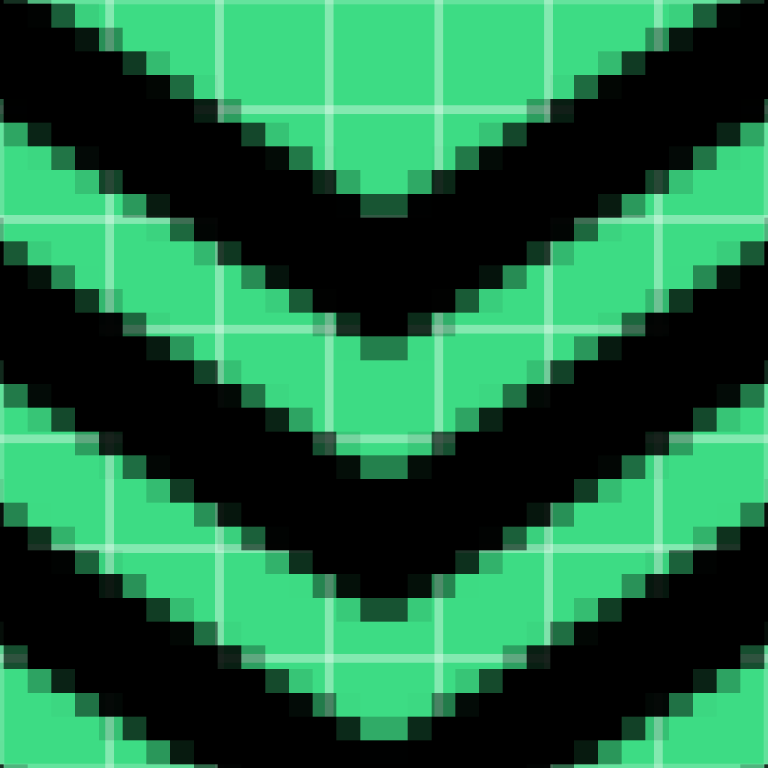
Reproduce this pattern procedurally as a three.js fragment shader.

```glsl
// Blocky black chevrons stacked over a green field with a pale seven by seven grid.
varying vec2 vUv;

// Black coverage of one square block, averaged over thin columns; p in block units from the centre.
float chevronBlock(vec2 p) {
  vec2 block = floor(p) + 0.5;
  float coverage = 0.0;
  for (int i = 0; i < 8; i++) {
    float x = block.x + (float(i) + 0.5) / 8.0 - 0.5;
    float depth = 7.31 + 0.612 * abs(x) - block.y;  // below the top chevron's upper edge
    float local = mod(depth + 2.0, 11.2) - 2.0;
    float band = clamp(min(local, 6.04 - local) + 0.5, 0.0, 1.0);
    coverage += band * step(-2.0, depth);           // nothing above the top chevron
  }
  return coverage / 8.0;
}

// Opacity of the grid lines across one axis, fainter along the canvas border.
float gridLine(float t, float pixel) {
  float nearest = floor(t * 7.0 + 0.5);
  float dist = abs(t - nearest / 7.0);
  float line = 1.0 - smoothstep(-0.5, 0.5, (dist - 0.0057) / pixel);
  float inner = step(0.5, nearest) * step(nearest, 6.5);
  return line * mix(0.2, 0.36, inner);
}

void main() {
  vec2 pixel = max(fwidth(vUv), vec2(0.00001));

  // Green field with translucent white lines that build up where they cross
  float clear = (1.0 - gridLine(vUv.x, pixel.x)) * (1.0 - gridLine(vUv.y, pixel.y));
  vec3 color = mix(vec3(1.0), vec3(0.24, 0.863, 0.518), clear);

  // Chevrons, supersampled so that the block edges stay smooth
  float black = 0.0;
  for (int j = 0; j < 3; j++) {
    for (int i = 0; i < 3; i++) {
      vec2 offset = (vec2(float(i), float(j)) - 1.0) / 3.0;
      black += chevronBlock((vUv - 0.5 + offset * pixel) / 0.03094) / 9.0;
    }
  }

  gl_FragColor = vec4(color * (1.0 - black), 1.0);
}
```
